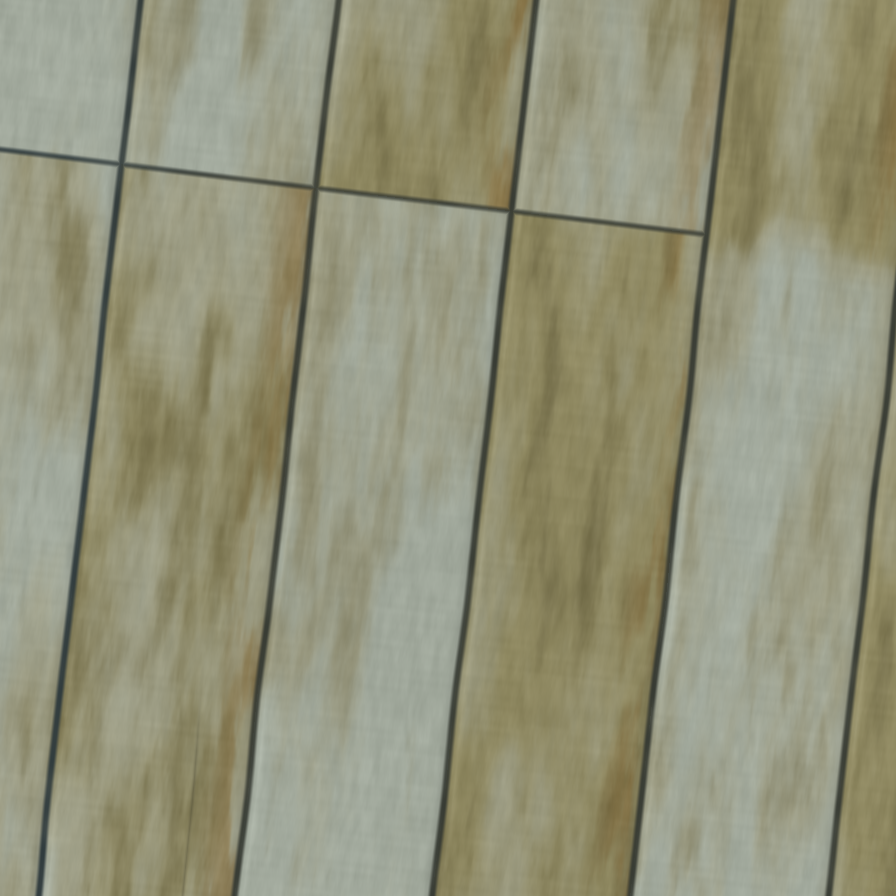
Give the GLSL for this texture, as a Shadertoy shader.

```glsl
// Weathered, slanted wooden floor planks with dark seams and one cross joint.
#define PITCH 0.2207          // plank width
#define FIRST_SEAM 0.042      // first seam on the lower edge
#define SLANT 0.115           // sideways lean of the seams
#define JOINT_HEIGHT 0.833    // cross joint at the left edge
#define JOINT_SLOPE 0.12      // fall of the cross joint
#define JOINT_END 3.0         // first column without a joint
#define SEAM_HALF 0.0036
#define SEAM_SOFT 0.0026

const vec3 PALE   = vec3(0.635, 0.665, 0.615);
const vec3 BEIGE  = vec3(0.615, 0.615, 0.520);
const vec3 OLIVE  = vec3(0.555, 0.530, 0.375);
const vec3 STAIN  = vec3(0.400, 0.375, 0.245);
const vec3 RUST   = vec3(0.540, 0.430, 0.235);
const vec3 SEAM   = vec3(0.215, 0.230, 0.200);

// Yellowing of each plank, columns from left to right
const float WARM_LOWER[6] = float[6](0.30, 0.52, 0.12, 0.80, 0.24, 0.80);
const float WARM_UPPER[6] = float[6](0.08, 0.20, 0.76, 0.48, 0.86, 0.80);

float hash(vec2 p) {
    vec3 q = fract(vec3(p.xyx) * 0.1031);
    q += dot(q, q.yzx + 33.33);
    return fract((q.x + q.y) * q.z);
}

float noise(vec2 p) {
    vec2 i = floor(p), f = fract(p);
    f = f * f * (3.0 - 2.0 * f);
    return mix(mix(hash(i), hash(i + vec2(1, 0)), f.x),
               mix(hash(i + vec2(0, 1)), hash(i + vec2(1, 1)), f.x), f.y);
}

float fbm(vec2 p) {
    float sum = 0.0, amp = 0.5;
    for (int i = 0; i < 4; i++) {
        sum += amp * noise(p);
        p = p * 2.03 + 17.7;
        amp *= 0.5;
    }
    return sum / 0.9375;
}

float line(float dist, float halfWidth, float soft) {
    return 1.0 - smoothstep(halfWidth - soft, halfWidth + soft, dist);
}

void mainImage(out vec4 fragColor, in vec2 fragCoord) {
    vec2 uv = fragCoord / iResolution.xy;
    float soft = max(SEAM_SOFT, 0.8 / iResolution.y);

    // Slanted plank coordinates
    float wobble = 0.003 * (noise(vec2(uv.x * 3.0, uv.y * 9.0)) - 0.5);
    float across = (uv.x - FIRST_SEAM - SLANT * uv.y + wobble) / PITCH;
    float column = floor(across);
    float u = across - column;
    float jointY = JOINT_HEIGHT - JOINT_SLOPE * uv.x;
    float toJoint = uv.y - jointY + wobble * 0.6;
    float hasJoint = step(column, JOINT_END - 0.5);

    // Unjointed columns fade from one tone to the other
    float blotch = fbm(uv * vec2(8.0, 7.0));
    float fade = smoothstep(0.68, 0.77, uv.y + 0.16 * (blotch - 0.5));
    float upper = mix(fade, step(0.0, toJoint), hasJoint);
    int id = int(clamp(column + 1.0, 0.0, 5.0));
    float warmth = mix(WARM_LOWER[id], WARM_UPPER[id], upper);

    // Grain follows the planks, with a separate pattern for each one
    float seed = column * 13.7 + hasJoint * step(0.0, toJoint) * 41.3;
    vec2 g = vec2(across * PITCH, uv.y) + seed;
    float broad = fbm(g * vec2(13.0, 4.0));
    float streak = fbm(g * vec2(42.0, 8.0));
    float fine = fbm(g * vec2(130.0, 32.0));
    float weave = noise(vec2(g.x * 18.0, (uv.y + 0.12 * uv.x) * 170.0));

    // Wood tones and stains
    float tone = clamp(warmth + 1.15 * (broad - 0.5) + 0.45 * (streak - 0.5), 0.0, 1.0);
    vec3 color = mix(PALE, BEIGE, smoothstep(0.0, 0.48, tone));
    color = mix(color, OLIVE, smoothstep(0.42, 0.95, tone));
    float stain = smoothstep(0.50, 0.78, 0.55 * streak + 0.45 * broad);
    color = mix(color, STAIN, stain * (0.22 + 0.5 * warmth));
    float rust = smoothstep(0.72, 0.97, u) * smoothstep(0.42, 0.7, streak);
    color = mix(color, RUST, rust * 0.6 * smoothstep(0.3, 0.6, warmth));
    color += 0.075 * (fine - 0.5) + 0.016 * (weave - 0.5);
    color += 0.035 * (fbm(uv * 3.0 + 5.0) - 0.5);

    // Hairline crack in one plank
    float crack = line(abs(u - 0.735 + 0.09 * uv.y) * PITCH, 0.0008, soft);
    crack *= step(abs(column), 0.5) * (1.0 - smoothstep(0.12, 0.26, uv.y));
    color *= 1.0 - 0.22 * crack;

    // Bevels beside the seams
    float side = min(u, 1.0 - u) * PITCH;
    color += 0.05 * line(abs(u * PITCH - 0.010), 0.002, 0.004);
    color *= 1.0 - 0.10 * line((1.0 - u) * PITCH, 0.008, 0.007);

    // Seams and cross joint
    float depth = 0.84 + 0.16 * noise(uv * 40.0);
    float seam = line(side, SEAM_HALF, soft);
    float joint = line(abs(toJoint), SEAM_HALF * 0.75, soft) * hasJoint;
    vec3 seamColor = SEAM + vec3(-0.03, 0.0, 0.04) * (1.0 - smoothstep(0.05, 0.3, uv.x));
    color = mix(color, seamColor, max(seam, joint * 0.9) * depth);

    fragColor = vec4(clamp(color, 0.0, 1.0), 1.0);
}
```
